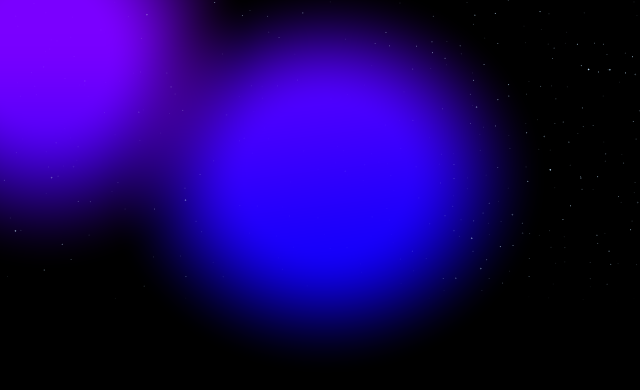
Write a Shadertoy shader that draws this background.

```glsl
vec3 hash3(vec2 p) {
    vec3 q = fract(p.xyx * vec3(0.1031, 0.1030, 0.0973));
    q += dot(q, q.yxz + 33.33);
    return fract((q.xxy + q.yzz) * q.zyx);
}

// Soft disc: 1 inside the core, easing to 0 at the rim
float glow(vec2 p, vec2 center, vec2 stretch, float core, float rim) {
    return 1.0 - smoothstep(core, rim, length((p - center) * stretch));
}

vec3 screenBlend(vec3 a, vec3 b) {
    return 1.0 - (1.0 - a) * (1.0 - b);
}

// One jittered star per grid cell, kept with the given chance
float starLayer(vec2 p, float cellSize, float chance, float radius, float pixel, float seed) {
    vec2 cell = floor(p / cellSize);
    vec3 place = hash3(cell + seed);
    vec3 traits = hash3(cell + seed + 57.0);
    vec2 center = (cell + mix(vec2(0.15), vec2(0.85), place.xy)) * cellSize;
    float dotMask = 1.0 - smoothstep(radius - 0.5 * pixel, radius + 0.5 * pixel, length(p - center));
    return dotMask * step(place.z, chance) * mix(0.15, 1.0, traits.x * traits.x);
}

void mainImage(out vec4 fragColor, in vec2 fragCoord) {
    vec2 p = fragCoord / iResolution.y;
    float pixel = 1.0 / iResolution.y;

    // Large blue glow, turning violet toward the top
    float blueGlow = glow(p, vec2(0.835, 0.545), vec2(1.0, 1.12), 0.20, 0.57);
    float blueTint = smoothstep(0.22, 0.90, p.y - 0.12 * (p.x - 0.83));
    vec3 blue = mix(vec3(0.06, 0.0, 0.98), vec3(0.34, 0.0, 1.0), blueTint);

    // Purple glow in the upper left corner
    float purpleGlow = glow(p, vec2(0.12, 0.86), vec2(1.0, 0.95), 0.15, 0.53);
    vec3 purple = mix(vec3(0.29, 0.0, 0.97), vec3(0.48, 0.0, 1.0), smoothstep(0.5, 0.95, p.y));

    vec3 color = screenBlend(blue * blueGlow, purple * purpleGlow);

    // Stars: denser on the right, absent at the bottom, washed out by the glows
    float density = mix(0.18, 0.45, smoothstep(0.9, 1.3, p.x));
    float stars = starLayer(p, 0.035, density, 0.0014, pixel, 11.0) * 0.65;
    stars += starLayer(p, 0.085, density * 0.7, 0.0021, pixel, 83.0);
    stars *= smoothstep(0.21, 0.32, p.y) * (1.0 - 0.9 * max(blueGlow, purpleGlow));
    color = screenBlend(color, vec3(0.72, 0.85, 0.95) * min(stars, 1.0));

    fragColor = vec4(color, 1.0);
}
```
